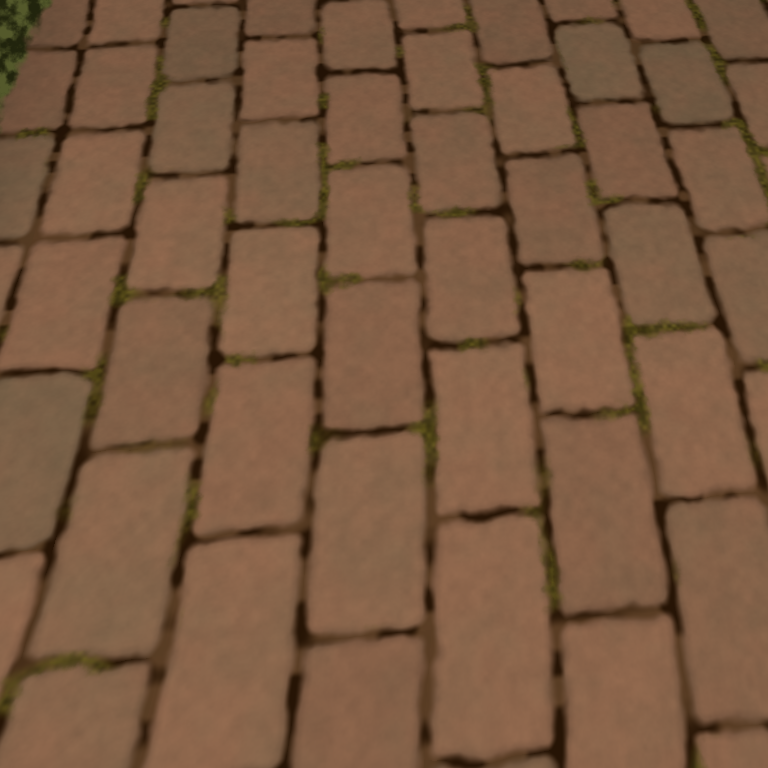
Reproduce this texture procedurally as a Shadertoy shader.

```glsl
// Worn brick path in running bond, seen receding toward the top of the canvas.
// Canvas points are projected onto the ground, split into courses and bricks,
// and each brick is a rounded box with noisy edges, dark joints and moss.

const float FAR_WIDTH = 0.097;        // course width at the top edge
const float WIDTH_GROWTH = 0.0837;    // extra course width at the bottom edge
const float LENS_BEND = 0.018;        // sideways squeeze of near courses
const float ROW_TILT = 0.05;          // row shift per course
const float EDGE_WARP = 0.07;         // waviness of the joints
const vec2  JOINT = vec2(0.030, 0.022); // half gaps, in course widths
const float CORNER = 0.11;            // brick corner radius
const float SOFTNESS = 0.035;         // blur of brick edges

const vec3 BRICK_RED  = vec3(0.545, 0.392, 0.292);
const vec3 BRICK_GRAY = vec3(0.470, 0.378, 0.280);
const vec3 JOINT_DARK = vec3(0.150, 0.080, 0.020);
const vec3 JOINT_SOIL = vec3(0.310, 0.205, 0.105);
const vec3 MOSS       = vec3(0.330, 0.300, 0.100);
const vec3 GRASS_DARK = vec3(0.130, 0.140, 0.050);
const vec3 GRASS_LIT  = vec3(0.330, 0.350, 0.170);

float hash(vec2 p) {
    return fract(sin(dot(p, vec2(127.1, 311.7))) * 43758.5453);
}

float noise(vec2 p) {
    vec2 i = floor(p), f = fract(p);
    f = f * f * (3.0 - 2.0 * f);
    return mix(mix(hash(i), hash(i + vec2(1, 0)), f.x),
               mix(hash(i + vec2(0, 1)), hash(i + vec2(1, 1)), f.x), f.y);
}

float fbm(vec2 p) {
    float sum = 0.0, amp = 0.5;
    for (int i = 0; i < 4; i++) {
        sum += amp * noise(p);
        p = p * 2.03 + 17.3;
        amp *= 0.5;
    }
    return sum / 0.9375;
}

float roundedBox(vec2 p, vec2 halfSize, float radius) {
    vec2 q = abs(p) - halfSize + radius;
    return length(max(q, 0.0)) + min(max(q.x, q.y), 0.0) - radius;
}

// Ground position: x counts courses, y counts rows toward the viewer
vec2 project(vec2 uv, float depth, float width) {
    float axis = 0.5104 + depth * (0.14 - 0.0971 * depth);
    float x = (uv.x - axis) / width;
    x += LENS_BEND * depth * x * x;
    float t = 2.267 - 0.2272 / width;
    return vec2(x, 5.0 * t + 0.5 * t * (1.0 - t) + ROW_TILT * (x - 0.5));
}

// Half bond, drifting in the outer courses
float bondOffset(float course) {
    return 0.5 * mod(course, 2.0) - 0.2 * max(course - 2.0, 0.0)
         + 0.5 * step(course, -5.0);
}

void mainImage(out vec4 fragColor, in vec2 fragCoord) {
    vec2 uv = fragCoord / iResolution.xy;
    float depth = 1.0 - uv.y;
    float width = FAR_WIDTH + WIDTH_GROWTH * depth;
    vec2 ground = project(uv, depth, width);
    vec2 grain = ground * vec2(1.0, 1.6);

    // Wavy joints, then the brick cell
    vec2 warp = vec2(fbm(grain * 2.6), fbm(grain * 2.6 + 41.0)) - 0.5;
    vec2 cell = ground + EDGE_WARP * warp;
    float course = floor(cell.x);
    cell.y -= bondOffset(course);
    vec2 id = vec2(course, floor(cell.y));
    float tone = hash(id + 3.7);

    // Distance to the brick edge, in course widths
    vec2 size = vec2(1.0, width / 0.095);
    vec2 local = (fract(cell) - 0.5) * size;
    float chip = noise(grain * 9.0 + 5.0) - 0.5;
    vec2 gap = JOINT + 0.010 * (hash(id + 9.1) - 0.5) + 0.035 * chip;
    float edge = roundedBox(local, 0.5 * size - gap, CORNER * (0.6 + 0.8 * tone));
    float soft = SOFTNESS + 1.0 / (iResolution.y * width);

    // Brick faces: per-brick tone, blotches and fine grit
    float blotch = fbm(grain * 3.0 + id * 5.3);
    float gray = 0.75 * tone * tone * tone + 0.9 * (blotch - 0.4);
    vec3 color = mix(BRICK_RED, BRICK_GRAY, clamp(gray, 0.0, 1.0));
    color *= 0.96 + 0.08 * hash(id + 21.0) + 0.12 * (fbm(grain * 11.0) - 0.5);
    color *= 1.0 - 0.14 * smoothstep(-0.09, 0.0, edge);

    // Joints: deep gaps broken up by soil
    float soil = smoothstep(0.35, 0.75, noise(grain * 6.0 + 13.0));
    vec3 joint = mix(JOINT_DARK, JOINT_SOIL, soil);
    float gapMask = smoothstep(-soft, soft * 0.7, edge);
    color = mix(color, joint, gapMask * (1.0 - 0.25 * soil));

    // Moss clumps spreading from the joints
    float growth = smoothstep(0.60, 0.78, noise(grain * 2.3 + 31.0));
    float tuft = smoothstep(-0.07, 0.03, edge + 0.09 * (fbm(grain * 14.0) - 0.5));
    color = mix(color, MOSS * (0.7 + 0.6 * noise(grain * 22.0)), 0.75 * growth * tuft);

    // Dimmer light in the distance and at the left edge
    color *= mix(0.88, 1.0, smoothstep(0.0, 0.45, depth));
    color *= mix(0.86, 1.0, smoothstep(0.0, 0.16, uv.x + 0.25 * depth));

    // Grass verge in the far left corner
    float verge = uv.x + 0.42 * depth - 0.062 + 0.03 * (fbm(uv * 45.0) - 0.5);
    vec3 grass = mix(GRASS_DARK, GRASS_LIT, smoothstep(0.3, 0.7, fbm(uv * 70.0)));
    color = mix(grass, color, smoothstep(-0.008, 0.008, verge));

    fragColor = vec4(color, 1.0);
}
```
